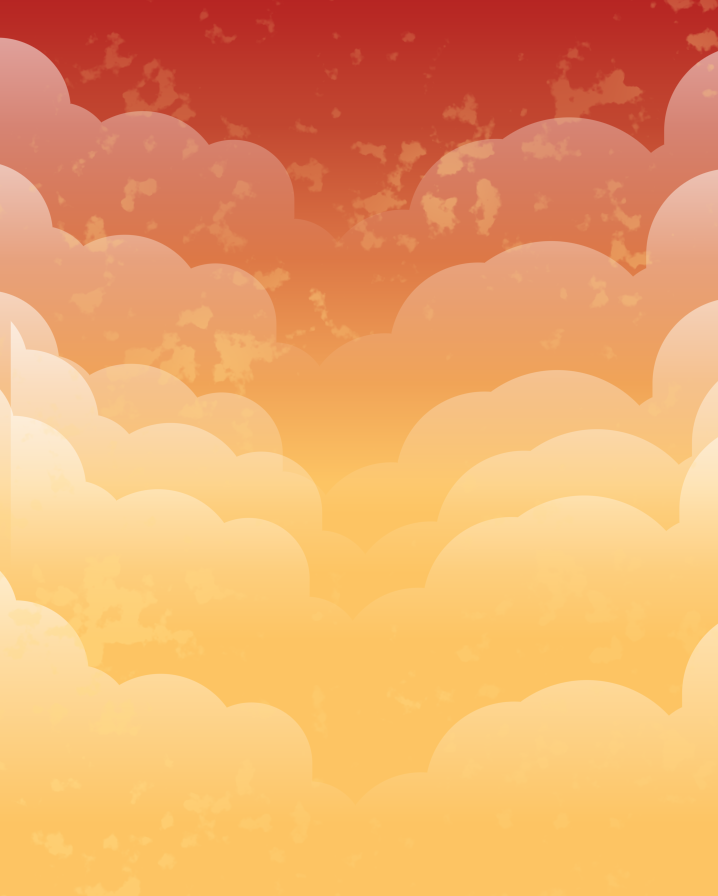
A WebGL 1 fragment shader for this background:

```glsl
precision highp float;
// Layered sunset clouds: a red to gold sky, six shifted copies of one bank of
// round puffs whose white fill fades downward, and ragged golden paper grain.
// Space is measured in canvas heights, 0.8 wide, with y running down.

uniform vec2 u_resolution;

const vec3 RED = vec3(0.71, 0.13, 0.13);
const vec3 RUST = vec3(0.76, 0.28, 0.19);
const vec3 COPPER = vec3(0.86, 0.46, 0.27);
const vec3 AMBER = vec3(0.93, 0.61, 0.33);
const vec3 GOLD = vec3(0.992, 0.77, 0.39);
const vec3 WHITE = vec3(1.0, 0.995, 0.98);
const vec3 GRAIN = vec3(1.0, 0.86, 0.52);

float hash(vec2 cell) {
  return fract(sin(dot(cell, vec2(127.1, 311.7))) * 43758.545);
}

float noise(vec2 p) {
  vec2 cell = floor(p);
  vec2 f = fract(p);
  f = f * f * (3.0 - 2.0 * f);
  float top = mix(hash(cell), hash(cell + vec2(1.0, 0.0)), f.x);
  float bottom = mix(hash(cell + vec2(0.0, 1.0)), hash(cell + 1.0), f.x);
  return mix(top, bottom, f.y);
}

float fbm(vec2 p) {
  float sum = 0.0;
  float weight = 0.533;
  for (int i = 0; i < 4; i++) {
    sum += weight * noise(p);
    p = mat2(1.6, 1.2, -1.2, 1.6) * p + 7.3;
    weight *= 0.5;
  }
  return sum;
}

// Vertical sky gradient
vec3 sky(float y) {
  vec3 color = mix(RED, RUST, smoothstep(-0.04, 0.16, y));
  color = mix(color, COPPER, clamp((y - 0.14) / 0.14, 0.0, 1.0));
  color = mix(color, AMBER, clamp((y - 0.28) / 0.12, 0.0, 1.0));
  return mix(color, GOLD, clamp((y - 0.40) / 0.14, 0.0, 1.0));
}

// Distance to a round-topped column
float puff(vec2 p, float x, float y, float radius) {
  return length(vec2(p.x - x, min(p.y - y, 0.0))) - radius;
}

// Outline of one bank, from the left edge to the right
float bankDistance(vec2 p) {
  float d = puff(p, -0.072, 0.059, 0.072);
  d = min(d, puff(p, -0.003, 0.124, 0.082));
  d = min(d, puff(p, 0.065, 0.176, 0.062));
  d = min(d, puff(p, 0.159, 0.215, 0.091));
  d = min(d, puff(p, 0.260, 0.224, 0.068));
  d = min(d, puff(p, 0.325, 0.306, 0.062));
  d = min(d, puff(p, 0.449, 0.325, 0.091));
  d = min(d, puff(p, 0.553, 0.254, 0.099));
  d = min(d, puff(p, 0.634, 0.256, 0.125));
  d = min(d, puff(p, 0.768, 0.221, 0.066));
  return min(d, puff(p, 0.836, 0.146, 0.096));
}

// Lays a fading bank over the color, cut off left of leftEdge
vec3 addBank(vec3 color, vec2 p, vec2 offset, float leftEdge, float pixel) {
  vec2 local = p - offset;
  float cover = 1.0 - smoothstep(-0.7 * pixel, 0.7 * pixel, bankDistance(local));
  cover *= smoothstep(-0.7 * pixel, 0.7 * pixel, p.x - leftEdge);
  float fade = clamp((0.29 - local.y) / 0.26, 0.0, 1.08);
  return mix(color, WHITE, 0.58 * fade * cover);
}

float glow(vec2 p, float x, float y, float radius) {
  vec2 d = (p - vec2(x, y)) / radius;
  return exp(-dot(d, d));
}

// Where the grain gathers
float grainDensity(vec2 p) {
  float density = glow(p, 0.09, 0.90, 0.16) + glow(p, 0.13, 0.68, 0.10);
  density += 0.8 * glow(p, 0.24, 0.40, 0.06) + 0.8 * glow(p, 0.50, 0.21, 0.07);
  density += 0.6 * glow(p, 0.76, 0.06, 0.07) + 0.8 * glow(p, 0.35, 0.33, 0.05);
  density += 0.6 * glow(p, 0.46, 0.78, 0.06) + 0.6 * glow(p, 0.10, 0.23, 0.06);
  return density + 0.6 * glow(p, 0.72, 0.29, 0.07);
}

void main() {
  vec2 uv = gl_FragCoord.xy / u_resolution;
  vec2 p = vec2(uv.x * 0.8, 1.0 - uv.y);
  float pixel = 1.0 / u_resolution.y;

  // Sky and banks, back to front
  vec3 color = sky(p.y);
  color = addBank(color, p, vec2(0.0), -1.0, pixel);
  color = addBank(color, p, vec2(-0.020, 0.138), -1.0, pixel);
  color = addBank(color, p, vec2(-0.013, 0.282), -1.0, pixel);
  color = addBank(color, p, vec2(0.031, 0.348), 0.012, pixel);
  color = addBank(color, p, vec2(0.017, 0.422), -1.0, pixel);
  color = addBank(color, p, vec2(0.020, 0.628), -1.0, pixel);

  // Ragged grain, denser inside broad patches
  float density = grainDensity(p);
  float patches = fbm(p * 9.0) - 0.5;
  float level = fbm(p * 48.0 + 3.0) - 0.66 + 0.5 * patches + 0.12 * density;
  float specks = smoothstep(0.0, 0.13, level);
  color = mix(color, GRAIN, specks * (0.17 + 0.28 * min(density, 1.0)));

  gl_FragColor = vec4(color, 1.0);
}
```
